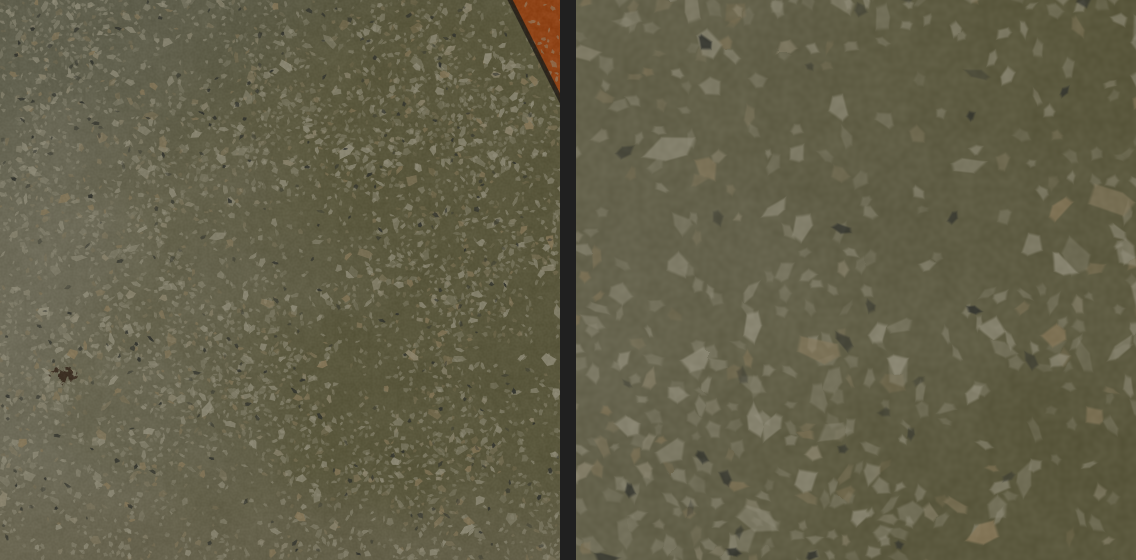
Left: the whole. Right: its middle third, enlarged.
This texture is drawn by a Shadertoy shader. Its source:

```glsl
const vec3 OLIVE       = vec3(0.352, 0.342, 0.237);
const vec3 WORN_GREY   = vec3(0.430, 0.420, 0.348);
const vec3 SLATE_GREEN = vec3(0.362, 0.362, 0.292);
const vec3 DUSTY_BROWN = vec3(0.405, 0.388, 0.305);
const vec3 PALE_CHIP   = vec3(0.570, 0.555, 0.480);
const vec3 TAN_CHIP    = vec3(0.530, 0.470, 0.350);
const vec3 DARK_CHIP   = vec3(0.200, 0.205, 0.180);
const vec3 ORANGE      = vec3(0.560, 0.265, 0.090);
const vec3 ORANGE_CHIP = vec3(0.560, 0.450, 0.340);
const vec3 STRIP       = vec3(0.150, 0.130, 0.100);
const vec3 STAIN       = vec3(0.190, 0.130, 0.090);

const float SOFTNESS    = 0.0011;             // half width of a chip edge
const float GRAIN       = 0.022;
const vec2  SEAM_POINT  = vec2(0.911, 1.0);
const vec2  SEAM_NORMAL = vec2(0.892, 0.451);
const float SEAM_WIDTH  = 0.0042;
const vec2  STAIN_POS   = vec2(0.116, 0.331);
const float TAU         = 6.28319;

vec2 hash2(vec2 p) {
    vec3 h = fract(p.xyx * vec3(0.1031, 0.1030, 0.0973));
    h += dot(h, h.yzx + 33.33);
    return fract((h.xx + h.yz) * h.zy);
}

float gradientNoise(vec2 p) {
    vec2 i = floor(p), f = fract(p);
    vec2 u = f * f * f * (f * (f * 6.0 - 15.0) + 10.0);
    vec4 corner;
    for (int k = 0; k < 4; k++) {
        vec2 o = vec2(k & 1, k >> 1);
        float a = TAU * hash2(i + o + 57.0).x;
        corner[k] = dot(vec2(cos(a), sin(a)), f - o);
    }
    return mix(mix(corner.x, corner.y, u.x), mix(corner.z, corner.w, u.x), u.y);
}

float fbm(vec2 p) {
    float sum = 0.0, amp = 1.0;
    for (int k = 0; k < 3; k++) {
        sum += amp * gradientNoise(p);
        p = p * 2.03 + 17.3;
        amp *= 0.5;
    }
    return sum;
}

// Signed distance to a stretched, irregular five sided chip
float chipDistance(vec2 q, float radius, vec2 seed) {
    vec2 shape = hash2(seed + 11.0);
    float a = TAU * shape.x, stretch = mix(0.65, 1.0, shape.y);
    q = mat2(cos(a), -sin(a), sin(a), cos(a)) * q * vec2(stretch, 1.0 / stretch);
    float d = -1e3;
    for (int k = 0; k < 5; k++) {
        vec2 r = hash2(seed + 23.0 + float(k) * 7.0);
        float side = TAU * (float(k) + 0.6 * r.x) / 5.0;
        d = max(d, dot(q, vec2(cos(side), sin(side))) - radius * mix(0.65, 1.15, r.y));
    }
    return d;
}

// Scattered chips: x is coverage, y is a random tone per chip
vec2 chipLayer(vec2 p, float cells, float density, vec2 radii, float soft, float seed) {
    vec2 g = p * cells, base = floor(g), result = vec2(0.0);
    float edge = soft * cells;
    for (int k = 0; k < 9; k++) {
        vec2 cell = base + vec2(k % 3 - 1, k / 3 - 1);
        vec2 id = cell + seed;
        vec2 center = cell + mix(vec2(0.1), vec2(0.9), hash2(id));
        vec2 pick = hash2(id + 91.0);
        float crowd = clamp(1.0 + 1.5 * fbm(center / cells * 4.5 + 3.0), 0.35, 1.7);
        if (pick.x > density * crowd || distance(g, center) > 1.0) continue;
        float radius = mix(radii.x, radii.y, hash2(id + 151.0).x);
        float cover = 1.0 - smoothstep(-edge, edge, chipDistance(g - center, radius, id));
        if (cover > result.x) result = vec2(cover, pick.y);
    }
    return result;
}

vec3 addPaleChips(vec3 color, vec2 chip, float strength) {
    vec3 tint = mix(PALE_CHIP, TAN_CHIP, smoothstep(0.72, 0.95, chip.y));
    float opacity = mix(0.35, 1.0, fract(chip.y * 7.31));
    return mix(color, tint, chip.x * opacity * strength);
}

// Cement tone drifting from worn grey at left to olive at right
vec3 cement(vec2 p) {
    float drift = fbm(p * 3.0 + 8.0);
    vec3 color = mix(WORN_GREY, OLIVE, smoothstep(0.02, 0.68, p.x + 0.22 * drift));
    color = mix(color, SLATE_GREEN, 0.75 * smoothstep(0.6, 1.0, p.y - 0.5 * p.x + 0.15 * drift + 0.1));
    color = mix(color, DUSTY_BROWN, 0.75 * smoothstep(0.22, 0.0, p.y + 0.1 * drift));
    return color + 0.018 * gradientNoise(p * 14.0) + 0.02 * gradientNoise(p * 75.0);
}

void mainImage(out vec4 fragColor, in vec2 fragCoord) {
    vec2 p = fragCoord / iResolution.y;
    float pixel = 1.0 / iResolution.y;
    float soft = max(SOFTNESS, 0.7 * pixel);

    // Pale and dark aggregate
    vec2 fine = chipLayer(p, 88.0, 0.48, vec2(0.20, 0.38), soft, 13.0);
    vec2 medium = chipLayer(p, 54.0, 0.30, vec2(0.22, 0.36), soft, 217.0);
    vec2 large = chipLayer(p, 32.0, 0.13, vec2(0.20, 0.32), soft, 431.0);
    vec2 dark = chipLayer(p, 46.0, 0.14, vec2(0.10, 0.21), soft, 619.0);
    vec3 color = addPaleChips(cement(p), fine, 0.62);
    color = addPaleChips(color, medium, 0.80);
    color = addPaleChips(color, large, 0.90);
    color = mix(color, DARK_CHIP, dark.x * mix(0.35, 0.95, dark.y));

    // Ragged brown stain
    vec2 s = (p - STAIN_POS) / vec2(0.024, 0.013);
    float ragged = length(s) + 1.1 * fbm(p * 85.0);
    color = mix(color, STAIN, 0.8 * (1.0 - smoothstep(0.55, 0.95, ragged)));

    // Orange corner behind a dark divider strip
    float seam = dot(p - SEAM_POINT, SEAM_NORMAL);
    vec3 corner = mix(ORANGE, ORANGE_CHIP, 0.75 * max(fine.x, medium.x));
    corner += 0.04 * gradientNoise(p * 90.0);
    color = mix(color, corner, smoothstep(-soft, soft, seam));
    color = mix(color, STRIP, 0.9 * (1.0 - smoothstep(-soft, soft, abs(seam) - SEAM_WIDTH)));

    color += GRAIN * gradientNoise(p * 230.0);
    fragColor = vec4(color, 1.0);
}
```
